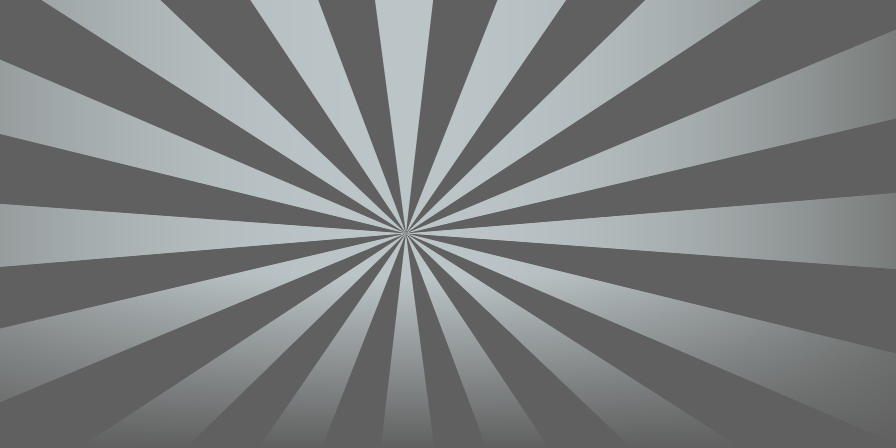
This background is drawn by a Shadertoy shader. Its source:

```glsl
// Retro sunburst: sixteen pale rays fan out from a point left of centre.
// The polar angle, taken in a vertically squashed space, is split into sectors;
// the rays dim smoothly toward both sides and sink into the ground at the foot.

const float TAU = 6.2831853;
const vec2  BURST_CENTER = vec2(0.453, 0.479); // fraction of the canvas
const float SQUASH = 0.79;                     // height over width of the fan
const float RAY_COUNT = 16.0;
const float RAY_HALF_WIDTH = 0.25;             // in sectors
const float RAY_TWIST = 0.0156;                // alternating tilt, in sectors
const float LEFT_REACH = 0.62;                 // distances to full side shade
const float RIGHT_REACH = 0.55;
const float FOOT_FADE_TOP = 0.385;             // height where the fade begins

const vec3 GROUND = vec3(0.376);
const vec3 RAY_BRIGHT = vec3(0.735, 0.772, 0.782);
const vec3 RAY_SHADED = vec3(0.465, 0.478, 0.472);

// Antialiased coverage of the rays at p, measured from the burst centre.
float rayCoverage(vec2 p, float pixel) {
    vec2 q = vec2(p.x, p.y / SQUASH);
    float radius = max(length(q), 0.5 * pixel);
    float sector = atan(q.y, q.x + 1e-6) * RAY_COUNT / TAU;
    float index = floor(sector + 0.5);
    float tilt = RAY_TWIST * (1.0 - 2.0 * mod(index, 2.0));
    float offset = abs(sector - index - tilt);
    float edge = RAY_COUNT / TAU * pixel / radius;
    return clamp(0.5 + (RAY_HALF_WIDTH - offset) / edge, 0.0, 1.0);
}

// Ray colour: bright in the middle, shaded at the sides, lost at the foot.
vec3 rayColor(vec2 uv) {
    float dx = uv.x - BURST_CENTER.x;
    float side = dx / (dx < 0.0 ? LEFT_REACH : RIGHT_REACH);
    vec3 color = mix(RAY_BRIGHT, RAY_SHADED, min(side * side, 1.0));
    return mix(GROUND, color, clamp(uv.y / FOOT_FADE_TOP, 0.0, 1.0));
}

void mainImage(out vec4 fragColor, in vec2 fragCoord) {
    vec2 uv = fragCoord / iResolution.xy;
    float pixel = 1.0 / iResolution.y;
    vec2 p = (uv - BURST_CENTER) * iResolution.xy * pixel;
    vec3 color = mix(GROUND, rayColor(uv), rayCoverage(p, pixel));
    fragColor = vec4(color, 1.0);
}
```
